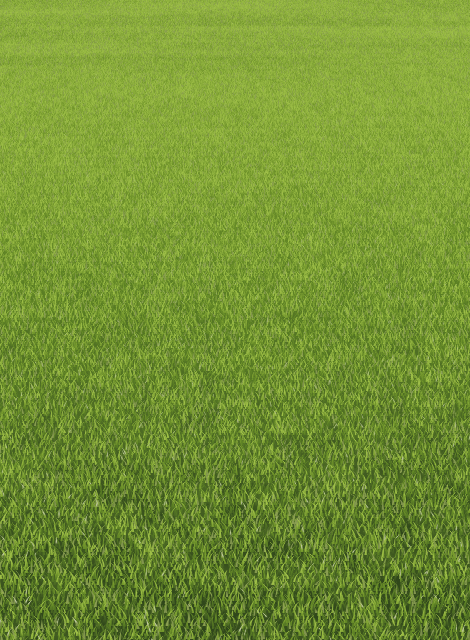
This texture is drawn by a Shadertoy shader. Its source:

```glsl
// A sunlit mown lawn receding from dark near blades to a pale, fine-grained distance.
#define HORIZON 1.22       // height of the vanishing line, in canvas heights
#define ROW_STEP 0.0042    // spacing of blade rows, relative to distance scale
#define CELL_WIDTH 0.0054  // spacing of blades within a row
#define BLADE_HEIGHT 0.017
#define BLADE_WIDTH 0.0021 // half width at the root
#define LEAN 0.009
#define NEAR_TONE 0.56
#define FAR_TONE 0.97
#define NEAR_SPREAD 0.98   // tone variation between blades
#define FAR_SPREAD 0.34
#define CLUMP_AMOUNT 0.34
#define PALE_SHARE 0.11

const vec3 SHADOW = vec3(0.19, 0.28, 0.105);
const vec3 DEEP   = vec3(0.29, 0.40, 0.14);
const vec3 LEAF   = vec3(0.35, 0.49, 0.14);
const vec3 FRESH  = vec3(0.45, 0.59, 0.17);
const vec3 SUNLIT = vec3(0.59, 0.72, 0.26);
const vec3 PALE   = vec3(0.54, 0.61, 0.33);
const vec3 GLINT  = vec3(0.74, 0.78, 0.60);

// Four random values per cell
vec4 hash4(vec2 cell) {
    vec4 q = fract(cell.xyxy * vec4(0.1031, 0.1030, 0.0973, 0.1099));
    q += dot(q, q.wzxy + 33.33);
    return fract((q.xxyz + q.yzzw) * q.zywx);
}

float valueNoise(vec2 p) {
    vec2 i = floor(p), f = fract(p);
    f = f * f * (3.0 - 2.0 * f);
    float low = mix(hash4(i).x, hash4(i + vec2(1, 0)).x, f.x);
    float high = mix(hash4(i + vec2(0, 1)).x, hash4(i + vec2(1, 1)).x, f.x);
    return mix(low, high, f.y);
}

// Green ramp from shadow (0) to sunlight (1)
vec3 grassColor(float tone) {
    float s = clamp(tone, 0.0, 1.06) * 4.0;
    vec3 c = mix(SHADOW, DEEP, min(s, 1.0));
    c = mix(c, LEAF, clamp(s - 1.0, 0.0, 1.0));
    c = mix(c, FRESH, clamp(s - 2.0, 0.0, 1.0));
    return mix(c, SUNLIT, clamp(s - 3.0, 0.0, 1.24));
}

void mainImage(out vec4 fragColor, in vec2 fragCoord) {
    float pixel = 1.0 / iResolution.y;
    vec2 uv = fragCoord * pixel;
    uv.x -= 0.5 * iResolution.x * pixel;

    // Perspective scale: large near the viewer, small far away
    float scale = HORIZON - uv.y;
    float depth = log(scale);
    float far = smoothstep(0.0, 0.95, uv.y);
    float spread = mix(NEAR_SPREAD, FAR_SPREAD, far);

    // Broad clumps on the ground and thin mowing streaks in the distance
    vec2 ground = vec2(uv.x / scale, depth);
    float clumps = 0.6 * valueNoise(ground * vec2(24.0, 42.0) + 90.0)
                 + 0.4 * valueNoise(ground * vec2(65.0, 95.0) + 37.0) - 0.5;
    float streaks = valueNoise(vec2(uv.x * 3.0 + 20.0, uv.y * 110.0)) - 0.5;
    float distant = smoothstep(0.84, 0.93, uv.y);
    float tone = mix(NEAR_TONE, FAR_TONE, far)
               + CLUMP_AMOUNT * clumps * (1.0 - 0.6 * far)
               + 0.16 * streaks * distant;

    // Shaded soil, then blade rows painted from far to near
    vec3 color = grassColor(tone - 0.5 * spread);
    float firstRow = floor(depth / ROW_STEP);
    for (int i = 1; i <= 5; i++) {
        float row = firstRow + float(i);
        float rowScale = exp(row * ROW_STEP);
        vec2 p = vec2(uv.x, rowScale - scale) / rowScale;
        float shift = hash4(vec2(row, 71.0)).x;
        float column = floor(p.x / CELL_WIDTH + shift);
        for (int j = -1; j <= 1; j++) {
            vec2 cell = vec2(column + float(j), row);
            vec4 shape = hash4(cell + 511.0);
            vec4 look = hash4(cell + 1207.0);

            // Tapered blade bending away from its root
            float height = BLADE_HEIGHT * mix(0.45, 1.0, shape.x);
            float t = p.y / height;
            float root = (cell.x - shift + shape.y) * CELL_WIDTH;
            float center = root + LEAN * (shape.z - 0.5) * 2.0 * t * t;
            float halfWidth = BLADE_WIDTH * mix(0.6, 1.1, shape.w) * (1.0 - t);
            float edge = (halfWidth - abs(p.x - center)) * rowScale / pixel;
            float cover = clamp(edge + 0.5, 0.0, 1.0) * step(t, 1.0);

            // Brighter tips, dry blades and rare shiny ones
            float bladeTone = tone + spread * (look.x - 0.5 + 0.4 * (t - 0.3));
            vec3 blade = grassColor(bladeTone);
            float pale = step(1.0 - PALE_SHARE - 0.08 * distant, look.y);
            blade = mix(blade, PALE, 0.85 * pale);
            float glint = step(0.982, look.z) * smoothstep(0.2, 0.5, t);
            blade = mix(blade, GLINT, glint * (1.0 - 0.6 * far));
            color = mix(color, blade, cover);
        }
    }
    fragColor = vec4(color, 1.0);
}
```
